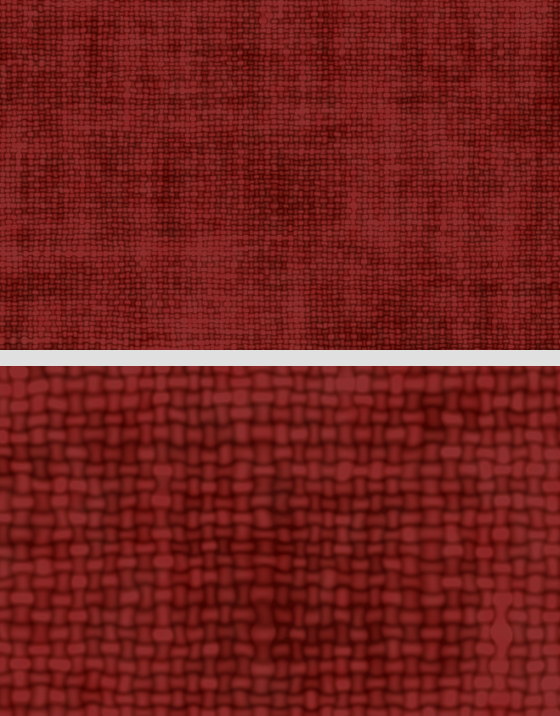
Top: the whole. Bottom: its middle third, enlarged.
This texture is drawn by a Shadertoy shader. Its source:

```glsl
// Coarse red linen in plain weave: rounded warp and weft threads pass over
// and under each other by cell parity, and the upper thread bulges sideways.
// Noise varies thickness and tone, with pale slubs, broad bands and blotches.

#define WARP_COUNT 62.0   // vertical threads per canvas height
#define WEFT_COUNT 64.0   // horizontal threads per canvas height
#define WOBBLE 0.36       // thread wander, in threads
#define BULGE 0.13        // sideways swelling of the upper thread
#define CRIMP 0.44        // shading between raised and sunken thread
#define SLUB_GAIN 0.34    // brightness of thick slubs
#define TONE_VARIATION 0.36
#define BROAD_TONE 0.27   // strength of bands and blotches
#define SOFTNESS 0.0036   // blur width in canvas heights
#define SHADOW_RED vec3(0.270, 0.025, 0.010)
#define CLOTH_RED vec3(0.445, 0.106, 0.088)
#define LIGHT_RED vec3(0.520, 0.148, 0.142)

const float PI = 3.14159;
const float CONTRAST = 1.22;

float hash(vec2 p) {
    vec3 q = fract(vec3(p.xyx) * 0.1031);
    q += dot(q, q.yzx + 33.33);
    return fract((q.x + q.y) * q.z);
}

float noise(vec2 p) {
    vec2 cell = floor(p), f = fract(p);
    f = f * f * (3.0 - 2.0 * f);
    return mix(mix(hash(cell), hash(cell + vec2(1, 0)), f.x),
               mix(hash(cell + vec2(0, 1)), hash(cell + vec2(1, 1)), f.x), f.y);
}

// Noise along one thread, independent of its neighbours
float threadNoise(float id, float along) {
    float cell = floor(along), f = fract(along);
    f = f * f * (3.0 - 2.0 * f);
    return mix(hash(vec2(id, cell)), hash(vec2(id, cell + 1.0)), f);
}

// Brightness of a thread; across is -0.5..0.5, lift is -1 under to 1 over
float threadLight(float id, float along, float across, float lift, float slubRate) {
    float thickness = 0.94 + 0.24 * threadNoise(id + 40.0, along * 0.3) + 0.10 * lift;
    float slub = smoothstep(0.74, 0.98, threadNoise(id + 200.0, along * slubRate));
    slub *= 0.4 + 0.6 * threadNoise(id + 350.0, along * 0.35);
    float edge = abs(2.0 * across) / (thickness + 0.45 * slub);
    float profile = max(1.0 - 0.9 * pow(edge, 2.5), 0.0);
    float tone = threadNoise(id + 500.0, along * 0.45) - 0.5;
    tone += 0.8 * (threadNoise(id + 700.0, along * 0.04) - 0.5);
    float arch = 1.0 - CRIMP + CRIMP * lift * (1.0 - 0.5 * slub);
    return profile * (arch + SLUB_GAIN * slub + TONE_VARIATION * tone);
}

// Blotches plus bands that follow groups of warp and weft threads
float broadTone(vec2 p) {
    float blotch = noise(p * 2.6 + 9.0) + 0.8 * noise(p * 8.0 + 31.0) - 0.9;
    float bands = noise(p * vec2(26.0, 2.4) + 50.0) + noise(p * vec2(2.0, 28.0) + 80.0) - 1.0;
    float patches = noise(p * vec2(20.0, 17.0) + 120.0) - 0.5;
    return 0.8 * blotch + 1.1 * bands + 0.7 * patches;
}

float weave(vec2 p) {
    // Uneven spacing and slow wander of both thread sets
    vec2 grid = p * vec2(WARP_COUNT, WEFT_COUNT) + 20.0;
    vec2 wander = vec2(noise(grid * vec2(0.30, 0.06)),
                       noise(grid * vec2(0.06, 0.30) + 60.0));
    vec2 jitter = vec2(noise(grid * 0.7 + 11.0), noise(grid * 0.7 + 73.0)) - 0.5;
    grid += WOBBLE * (2.0 * wander - 1.0 + 0.8 * jitter);

    // The upper thread of each crossing presses into its neighbours
    vec2 c = cos(PI * grid), s = sin(PI * grid);
    grid += BULGE * vec2(c.x * s.y, -c.y * s.x);

    vec2 id = floor(grid), across = fract(grid) - 0.5;
    float side = 1.0 - 2.0 * mod(id.x + id.y, 2.0);
    float warp = threadLight(id.x, grid.y, across.x, side * cos(PI * across.y), 0.11);
    float weft = threadLight(id.y + 900.0, grid.x, across.y, -side * cos(PI * across.x), 0.055);

    // Row grooves and fine fibres
    float light = max(warp, 0.94 * weft);
    light *= 1.04 - 0.16 * smoothstep(0.22, 0.5, abs(across.y));
    return light + 0.12 * (noise(grid * 2.7) - 0.5);
}

vec3 clothColor(float light) {
    vec3 color = mix(SHADOW_RED, CLOTH_RED, clamp((light - 0.1) / 0.58, 0.0, 1.0));
    return mix(color, LIGHT_RED, clamp((light - 0.68) / 0.28, 0.0, 1.5));
}

void mainImage(out vec4 fragColor, in vec2 fragCoord) {
    vec2 p = fragCoord / iResolution.y;

    // Average nine taps for smooth, slightly soft threads
    float light = 0.0;
    for (int i = 0; i < 9; i++) {
        vec2 tap = vec2(i % 3, i / 3) - 1.0;
        light += weave(p + tap * SOFTNESS / 3.0) / 9.0;
    }
    light = 0.62 + CONTRAST * (light - 0.62) + BROAD_TONE * broadTone(p);

    // Faded and saturated patches of dye
    float fading = noise(p * 24.0 + 15.0) + noise(p * 70.0 + 5.0) - 1.0;
    fragColor = vec4(clothColor(light) + vec3(0.0, 0.028, 0.026) * fading, 1.0);
}
```
